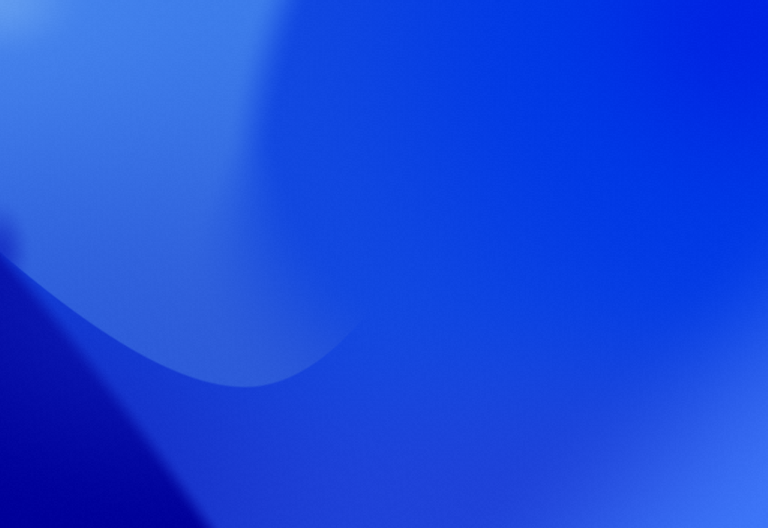
Give the GLSL for this background, as a WebGL 1 fragment shader.

```glsl
precision highp float;
// Abstract blue backdrop: a pale curved sheet, a dark corner fold and soft glows.

uniform vec2 u_resolution;

const vec3 DEEP_BLUE   = vec3(0.00, 0.14, 0.89);
const vec3 PURE_BLUE   = vec3(0.00, 0.22, 0.90);
const vec3 MID_BLUE    = vec3(0.07, 0.285, 0.88);
const vec3 LOW_BLUE    = vec3(0.12, 0.26, 0.85);
const vec3 GLOW_BLUE   = vec3(0.24, 0.46, 0.97);
const vec3 SHADE_BLUE  = vec3(0.07, 0.16, 0.76);
const vec3 FOLD_LIGHT  = vec3(0.045, 0.11, 0.71);
const vec3 FOLD_DARK   = vec3(0.00, 0.00, 0.60);
const vec3 SHEET_LOW   = vec3(0.175, 0.355, 0.85);
const vec3 SHEET_HIGH  = vec3(0.24, 0.49, 0.92);
const vec3 SHEET_SHINE = vec3(0.42, 0.64, 0.94);

float hash(vec2 p) {
  return fract(sin(dot(p, vec2(127.1, 311.7))) * 43758.5453);
}

// One below the edge, zero above it, blended over a half width.
float below(float edge, float halfWidth, float x) {
  return 1.0 - smoothstep(edge - halfWidth, edge + halfWidth, x);
}

// Radial blue field with a diagonal glow at the lower right.
vec3 backdrop(vec2 uv, vec2 p) {
  float r = distance(p, vec2(1.42, 0.97));
  vec3 color = mix(DEEP_BLUE, PURE_BLUE, smoothstep(0.0, 0.42, r));
  color = mix(color, MID_BLUE, smoothstep(0.32, 0.95, r));
  color = mix(color, LOW_BLUE, below(0.25, 0.22, uv.y));
  float glow = smoothstep(0.62, 1.08, dot(p, vec2(0.73, -0.68)));
  return mix(color, GLOW_BLUE, glow);
}

// Shaded lower left with a darker triangular fold.
vec3 addFold(vec3 color, vec2 uv) {
  float shade = below(0.26, 0.26, uv.x) * below(0.42, 0.4, uv.y);
  color = mix(color, SHADE_BLUE, shade);
  float edge = 0.273 - 0.47 * uv.y - 0.1 * uv.y * uv.y;
  float depth = smoothstep(0.0, 0.48, length(max(vec2(0.27, 0.52) - uv, 0.0)) - 0.1);
  vec3 fold = mix(FOLD_LIGHT, FOLD_DARK, depth);
  return mix(color, fold, below(edge, 0.018, uv.x));
}

// Lower rim of the sheet: a shallow left arm and a steeper right arm.
float sheetRim(float x) {
  float d = x - 0.319;
  float leftArm = 4.5 * d * d / (1.0 + 2.48 * abs(d));
  return 0.267 + (d < 0.0 ? leftArm : 5.5 * d * d);
}

// Pale sheet with a crisp lower rim and a right side that melts away.
vec3 addSheet(vec3 color, vec2 uv) {
  float t = uv.y - 0.62;
  float side = 0.322 + (t > 0.0 ? 0.33 : 1.3) * t * t;
  float softness = 0.035 + 0.3 * max(0.72 - uv.y, 0.0);
  float cover = below(side, softness, uv.x);
  cover *= smoothstep(-0.003, 0.003, uv.y - sheetRim(uv.x));

  vec3 sheet = mix(SHEET_LOW, SHEET_HIGH, smoothstep(0.25, 1.08, uv.y));
  sheet += vec3(0.04, 0.035, 0.01) * below(0.15, 0.2, uv.x) * smoothstep(0.5, 1.0, uv.y);
  float shine = 1.0 - smoothstep(0.0, 0.12, distance(uv, vec2(0.0, 1.0)));
  sheet = mix(sheet, SHEET_SHINE, 0.7 * shine);
  float dusk = 1.0 - smoothstep(0.0, 1.0, length((uv - vec2(0.0, 0.52)) / vec2(0.045, 0.11)));
  sheet = mix(sheet, SHADE_BLUE, 0.8 * dusk);
  return mix(color, sheet, cover);
}

void main() {
  vec2 uv = gl_FragCoord.xy / u_resolution;
  vec2 p = uv * vec2(u_resolution.x / u_resolution.y, 1.0);

  vec3 color = backdrop(uv, p);
  color = addFold(color, uv);
  color = addSheet(color, uv);

  // Faint grain hides banding.
  color += (hash(floor(p * 352.0)) - 0.5) * 0.012;
  gl_FragColor = vec4(clamp(color, 0.0, 1.0), 1.0);
}
```
